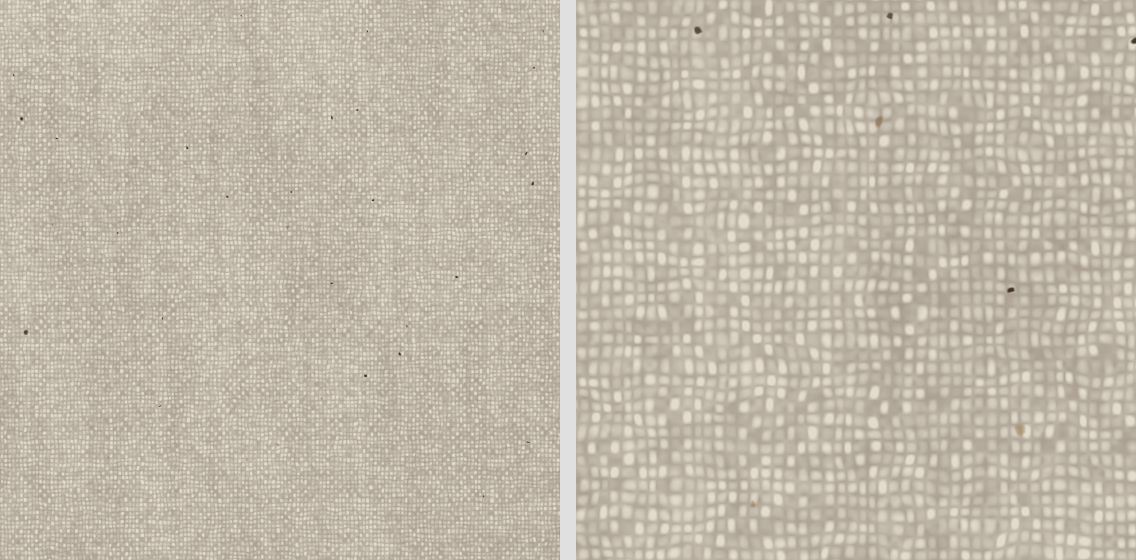
Left, the full canvas; right, a detail of the centre.
Reproduce this texture procedurally as a WebGL 2 fragment shader.

```glsl
#version 300 es
precision highp float;

uniform vec2 u_resolution;
out vec4 fragColor;

const float PI = 3.14159;
const vec2 THREADS = vec2(144.0, 126.0);
const float SPECK_CELLS = 13.0;
const vec3 SHADOW = vec3(0.65, 0.605, 0.545);
const vec3 LINEN = vec3(0.765, 0.732, 0.677);
const vec3 HIGHLIGHT = vec3(0.89, 0.862, 0.805);
const vec3 HUSK = vec3(0.62, 0.49, 0.33);
const vec3 SEED = vec3(0.20, 0.14, 0.09);

float hash(vec2 p) {
  return fract(sin(dot(p, vec2(127.1, 311.7))) * 43758.5453);
}

float noise(vec2 p) {
  vec2 cell = floor(p);
  vec2 f = fract(p);
  f = f * f * (3.0 - 2.0 * f);
  float low = mix(hash(cell), hash(cell + vec2(1.0, 0.0)), f.x);
  float high = mix(hash(cell + vec2(0.0, 1.0)), hash(cell + 1.0), f.x);
  return mix(low, high, f.y);
}

// Signed variation around zero
float vary(vec2 p) {
  return noise(p) - 0.5;
}

// Rounded thread crossing: q spans -0.5 to 0.5, x across the thread, y along it
float crossing(vec2 q) {
  float across = cos(PI * q.x);
  float along = cos(PI * 0.86 * q.y);
  return smoothstep(0.0, 1.0, across * along);
}

// Plain weave: raised warp alternates with flatter weft
float weave(vec2 uv) {
  vec2 wobble = vec2(vary(uv * vec2(70.0, 45.0)), vary(uv * vec2(45.0, 70.0) + 31.0));
  vec2 p = uv * THREADS + wobble * 0.65;
  vec2 id = floor(p);
  vec2 q = fract(p) - 0.5;
  float warpOver = mod(id.x + id.y, 2.0);
  float bump = mix(crossing(q.yx), crossing(q), warpOver);
  float lift = mix(0.36, 0.62, warpOver);
  float yarn = mix(hash(vec2(id.y, 7.0)), hash(vec2(id.x, 53.0)), warpOver) - 0.5;
  float knot = hash(id + 19.0) - 0.5;
  return 0.25 + bump * (lift + 0.22 * yarn + 0.58 * knot);
}

// Slubs, clouds and fibre grain
float wear(vec2 uv) {
  float slubs = vary(uv * vec2(42.0, 6.0)) * 0.14 + vary(uv * vec2(9.0, 60.0)) * 0.06;
  float clouds = vary(uv * vec2(7.0, 4.0) + 11.0) * 0.12;
  float grain = vary(uv * 260.0) * 0.30 + vary(uv * 95.0 + 5.0) * 0.16;
  return slubs + clouds + grain;
}

vec3 linenRamp(float tone) {
  vec3 dark = mix(SHADOW, LINEN, clamp(tone * 2.0, 0.0, 1.0));
  return mix(dark, HIGHLIGHT, clamp(tone * 2.0 - 1.0, 0.0, 1.0));
}

vec3 cloth(vec2 uv) {
  float light = 0.06 * (uv.y - 0.5) - 0.05 * (uv.x - 0.5);
  return linenRamp(weave(uv) + wear(uv) + light);
}

// Sparse seed flecks and paler husks, one candidate per cell
vec3 addSpecks(vec3 color, vec2 uv) {
  vec2 p = uv * SPECK_CELLS;
  vec2 id = floor(p);
  float present = step(0.80, hash(id + 3.0));
  vec2 center = 0.2 + 0.6 * vec2(hash(id + 41.0), hash(id + 67.0));
  float angle = PI * hash(id + 83.0);
  float c = cos(angle);
  float s = sin(angle);
  vec2 d = mat2(c, -s, s, c) * (fract(p) - center);
  d += 0.02 * vec2(vary(p * 30.0), vary(p * 30.0 + 9.0));
  float size = mix(0.028, 0.062, pow(hash(id + 97.0), 3.0));
  float slim = mix(0.4, 0.9, hash(id + 113.0));
  float reach = length(d / vec2(1.0, slim));
  float mask = 1.0 - smoothstep(size * 0.55, size * 1.3, reach);
  float ripeness = smoothstep(0.15, 0.65, hash(id + 131.0));
  vec3 tint = mix(HUSK, SEED, ripeness);
  return mix(color, tint, mask * present * mix(0.55, 0.9, ripeness));
}

void main() {
  // Four samples soften the thread edges
  vec3 color = vec3(0.0);
  for (int i = 0; i < 4; i++) {
    vec2 offset = vec2(float(i % 2), float(i / 2)) * 0.5 - 0.25;
    vec2 uv = (gl_FragCoord.xy + offset) / u_resolution;
    color += addSpecks(cloth(uv), uv);
  }
  fragColor = vec4(color / 4.0, 1.0);
}
```
